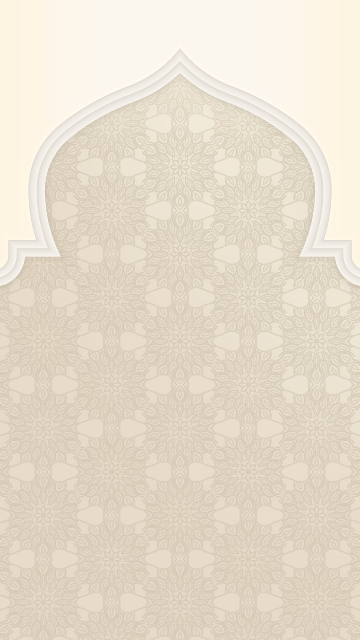
Give the GLSL for this background, as a WebGL 1 fragment shader.

```glsl
precision highp float;
// A pale ogee arch with stepped moulding opens onto an engraved damask field.
// The arch is a chain of tangent arcs used as a signed distance; the damask
// is a staggered lattice of leaf rosettes with bow-tie gaps between them.
uniform vec2 u_resolution;

// Lengths are in design units: the canvas is 432 wide and 768 high.
const vec2 CANVAS = vec2(432.0, 768.0);
const float SHOULDER_R = 80.0;
const float ROOF_R = 268.0;
const float OGEE_R = 158.0;
const float FLANK_R = 176.0;
const float FOOT_R = 38.0;
const vec2 SHOULDER = vec2(82.0, 540.0);
const vec2 FOOT = vec2(224.0, 462.0);
const float SILL_Y = 460.0;
const vec2 ROOF_DIR = vec2(0.629, 0.777);  // normal where shoulder meets roof
const vec2 OGEE_DIR = vec2(0.342, 0.940);  // normal where roof meets ogee
const float STEP_WIDTH = 10.0;
const vec2 LATTICE = vec2(164.0, 104.5);
const vec2 ROSETTE_ORIGIN = vec2(216.0, 463.0);
const float LINE_HALF = 0.35;
const float INK_STRENGTH = 0.55;
const vec3 WALL_MID = vec3(0.988, 0.967, 0.932);
const vec3 WALL_SIDE = vec3(0.998, 0.958, 0.885);
const vec3 MOULDING = vec3(0.958, 0.945, 0.920);
const vec3 FIELD_DARK = vec3(0.905, 0.858, 0.787);
const vec3 FIELD_LIGHT = vec3(0.950, 0.920, 0.855);
const vec3 INK = vec3(0.795, 0.745, 0.660);
const vec3 SHADOW = vec3(0.66, 0.62, 0.56);

float pixelSize;

float cross2(vec2 a, vec2 b) { return a.x * b.y - a.y * b.x; }
float inside(float d) { return 1.0 - smoothstep(-0.5, 0.5, d / pixelSize); }
float stroke(float d) { return 1.0 - smoothstep(LINE_HALF, LINE_HALF + pixelSize, abs(d)); }

float glow(vec2 p, vec2 centre, float radius) {
  vec2 v = (p - centre) / radius;
  return exp(-dot(v, v));
}

// Distance to the dome; q is mirrored about the central axis.
float domeDistance(vec2 q) {
  vec2 roof = SHOULDER - (ROOF_R - SHOULDER_R) * ROOF_DIR;
  vec2 ogee = roof + (ROOF_R + OGEE_R) * OGEE_DIR;
  vec2 flank = SHOULDER + vec2(SHOULDER_R - FLANK_R, 0.0);
  if (q.y < SHOULDER.y) return length(q - flank) - FLANK_R;
  if (cross2(ROOF_DIR, q - SHOULDER) < 0.0) return length(q - SHOULDER) - SHOULDER_R;
  if (cross2(OGEE_DIR, q - roof) < 0.0) return length(q - roof) - ROOF_R;
  return OGEE_R - length(q - ogee);
}

// Dome joined to the wide lower opening, negative inside.
float archDistance(vec2 q) {
  float side = q.y > FOOT.y ? q.x - FOOT.x + FOOT_R : FOOT_R - length(q - FOOT);
  return min(domeDistance(q), max(q.y - SILL_Y, side));
}

// Offset from the closest point of the staggered lattice.
vec2 nearestNode(vec2 p) {
  vec2 a = mod(p + 0.5 * LATTICE, LATTICE) - 0.5 * LATTICE;
  vec2 b = mod(p, LATTICE) - 0.5 * LATTICE;
  return dot(a, a) < dot(b, b) ? a : b;
}

// Outline of a ring of pointed leaves; turn is a fraction of one sector.
float leaves(vec2 v, float count, float turn, float r0, float r1, float width) {
  float sector = 6.2831853 / count;
  float angle = (fract(atan(v.y, v.x) / sector - turn + 0.5) - 0.5) * sector;
  vec2 leaf = length(v) * vec2(cos(angle), sin(angle));
  float t = (leaf.x - r0) / (r1 - r0);
  return stroke(abs(leaf.y) - 4.0 * width * t * (1.0 - t));
}

float damask(vec2 p) {
  vec2 v = nearestNode(p);
  float r = length(v);
  float wave = cos(12.0 * atan(v.y, v.x));
  float ink = leaves(v, 8.0, 0.0, 1.0, 12.0, 2.4);
  ink = max(ink, 0.7 * max(stroke(r - 15.0 - 1.4 * wave), stroke(r - 43.0 - 3.0 * wave)));
  // Three widening tiers, each with an outer leaf and an inner one.
  for (int i = 0; i < 3; i++) {
    float k = float(i);
    float start = 14.0 + 9.0 * k;
    float turn = 0.5 * mod(k, 2.0);
    ink = max(ink, leaves(v, 12.0, turn, start, start + 19.0, 4.0 + 1.1 * k));
    ink = max(ink, 0.8 * leaves(v, 12.0, turn, start + 4.0, start + 15.0, 1.8));
  }
  ink = max(ink, leaves(v, 6.0, 0.5, 28.0, 56.0, 8.5));
  // Plain lobed gaps halfway between vertical neighbours.
  vec2 lobe = abs(nearestNode(p - vec2(0.0, 0.5 * LATTICE.y))) - vec2(24.0, 0.0);
  vec2 oval = lobe / vec2(17.0, 11.5);
  float gap = (length(oval) - 1.0 - 0.14 * cos(3.0 * atan(oval.y, oval.x))) * 12.0;
  float tint = 0.16 * (1.0 - smoothstep(35.0, 56.0, r));
  return max(max(ink, tint) * (1.0 - inside(gap)), 0.8 * stroke(gap));
}

void main() {
  vec2 p = gl_FragCoord.xy / u_resolution * CANVAS;
  pixelSize = CANVAS.x / u_resolution.x;
  vec2 q = vec2(abs(p.x - 0.5 * CANVAS.x), p.y);
  float d = archDistance(q);
  // Field light falls from the crown and the right side.
  float light = 0.9 * glow(p, vec2(245.0, 640.0), 170.0) + 0.65 * glow(p, vec2(440.0, 390.0), 190.0);
  vec3 field = mix(FIELD_DARK, FIELD_LIGHT, min(light, 1.0));
  float crownFade = 1.0 - 0.45 * smoothstep(580.0, 680.0, p.y);
  field = mix(field, INK, INK_STRENGTH * crownFade * damask(p - ROSETTE_ORIGIN));
  vec3 wall = mix(WALL_MID, WALL_SIDE, smoothstep(90.0, 216.0, q.x));
  vec3 color = mix(wall, MOULDING, inside(d - 2.0 * STEP_WIDTH));
  color = mix(color, field, inside(d));
  // Each step of the moulding has a lit lip and throws a shadow inward.
  for (int i = 0; i < 3; i++) {
    float depth = float(i) * STEP_WIDTH - d;
    float below = inside(-depth);
    color = mix(color, SHADOW, 0.30 * below * exp(-max(depth, 0.0) / 3.5));
    color += 0.025 * (1.0 - below) * exp(min(depth, 0.0) / 2.0);
  }
  gl_FragColor = vec4(min(color, 1.0), 1.0);
}
```
